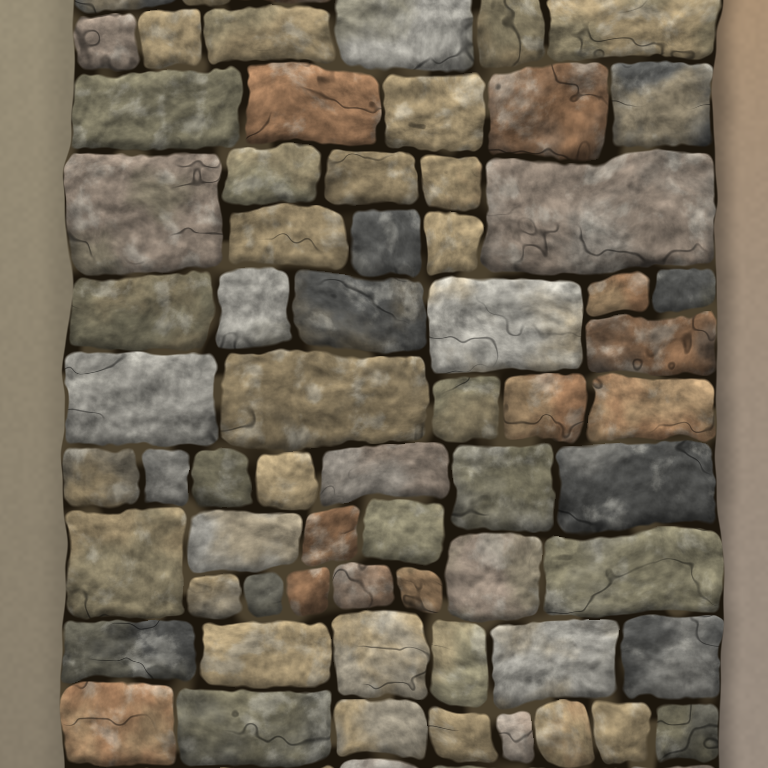
A Shadertoy shader for this texture:

```glsl
float hash(vec2 p) {
    return fract(sin(dot(p, vec2(127.1, 311.7))) * 43758.5453);
}

float noise(vec2 p) {
    vec2 i = floor(p), f = fract(p);
    f = f * f * (3.0 - 2.0 * f);
    return mix(mix(hash(i), hash(i + vec2(1, 0)), f.x),
               mix(hash(i + vec2(0, 1)), hash(i + vec2(1, 1)), f.x), f.y);
}

float fbm(vec2 p) {
    float sum = 0.0, amp = 0.5;
    for (int i = 0; i < 5; i++) {
        sum += amp * noise(p);
        p = mat2(1.6, 1.2, -1.2, 1.6) * p + 7.3;
        amp *= 0.5;
    }
    return sum;
}

// Uneven height of the joint below a course
float courseEdge(float i) {
    return (i - 0.25 + 0.3 * hash(vec2(i, 4.7))) * 0.23;
}

// Splits a course again and again until the pieces are stone sized
vec2 findStone(vec2 p, out vec2 lo, out vec2 hi) {
    float course = floor(p.y / 0.23);
    if (p.y < courseEdge(course)) course -= 1.0;
    else if (p.y >= courseEdge(course + 1.0)) course += 1.0;
    lo = vec2(0.085, courseEdge(course));
    hi = vec2(0.935, courseEdge(course + 1.0));
    vec2 key = vec2(course + 3.0, 1.0);
    for (int i = 0; i < 7; i++) {
        vec2 size = hi - lo;
        vec2 cut = mix(lo, hi, mix(0.33, 0.67, hash(key)));
        float choice = hash(key + 17.3);
        float side;
        if (size.y > mix(0.12, 0.18, choice) && size.x < 0.6) {
            side = step(cut.y, p.y);
            if (side > 0.5) lo.y = cut.y; else hi.y = cut.y;
        } else if (size.x > size.y * mix(1.5, 2.7, choice)) {
            side = step(cut.x, p.x);
            if (side > 0.5) lo.x = cut.x; else hi.x = cut.x;
        } else break;
        key.y = key.y * 2.0 + side;
    }
    return key;
}

vec3 stoneTint(float k) {
    if (k < 0.28) return vec3(0.55, 0.49, 0.38);  // tan
    if (k < 0.46) return vec3(0.46, 0.44, 0.36);  // olive
    if (k < 0.66) return vec3(0.56, 0.55, 0.52);  // pale grey
    if (k < 0.78) return vec3(0.31, 0.31, 0.30);  // slate
    if (k < 0.88) return vec3(0.51, 0.39, 0.29);  // rust
    return vec3(0.52, 0.47, 0.42);                // rose grey
}

vec3 stoneWall(vec2 p) {
    vec2 lo, hi;
    vec2 key = findStone(p, lo, hi);
    vec2 seed = 40.0 * vec2(hash(key + 3.1), hash(key + 8.9));
    vec2 center = 0.5 * (lo + hi), halfSize = 0.5 * (hi - lo);

    // Rounded block with a ragged outline
    vec2 q = abs(p - center) - halfSize + 0.016;
    float dist = length(max(q, 0.0)) + min(max(q.x, q.y), 0.0) - 0.013;
    dist += 0.007 * (noise(p * 32.0 + seed) - 0.5) + 0.004 * (noise(p * 90.0 + seed) - 0.5);

    // Mineral patches and pale dust
    float patches = fbm(p * 11.0 + seed);
    vec3 color = mix(stoneTint(hash(key)), stoneTint(hash(key + 5.5)),
                     0.6 * smoothstep(0.42, 0.68, patches));
    color *= mix(0.86, 1.14, hash(key + 12.4));
    float dust = smoothstep(0.5, 0.75, fbm(p * 38.0 + seed));
    color = mix(color, vec3(0.67, 0.66, 0.62), 0.45 * dust);

    // Rough relief lit from above
    vec2 s = p * vec2(20.0, 26.0) + seed;
    float relief = fbm(s) - fbm(s + vec2(-0.08, 0.22));
    color *= 1.0 + 1.5 * relief + 0.3 * (fbm(p * 130.0 + seed) - 0.5);

    // Broken ledges
    float ledge = noise(p * vec2(9.0, 21.0) + seed) + 0.25 * noise(p * 60.0 + seed) - 0.62;
    float ledgeMask = smoothstep(0.5, 0.75, noise(p * 13.0 + seed + 9.0));
    color *= 1.0 - 0.4 * ledgeMask * (1.0 - smoothstep(0.0, 0.035, abs(ledge)));

    // Bright upper rim, shaded lower rim
    float rim = smoothstep(-0.018, -0.002, dist);
    float rise = (p.y - center.y) / halfSize.y;
    color *= 1.0 + rim * (0.26 * rise - 0.12) + 0.05 * rise;

    vec3 joint = mix(vec3(0.11, 0.085, 0.05), vec3(0.29, 0.25, 0.18),
                     smoothstep(0.5, 0.8, noise(p * 24.0)));
    return mix(color, joint, smoothstep(-0.0025, 0.0015, dist));
}

vec3 plaster(vec2 uv) {
    vec3 left = mix(vec3(0.52, 0.48, 0.41), vec3(0.59, 0.55, 0.46), uv.y);
    left *= 1.0 - 0.12 * smoothstep(0.045, 0.09, uv.x);
    vec3 right = mix(vec3(0.58, 0.53, 0.48), vec3(0.65, 0.55, 0.44), uv.y * uv.y);
    right *= mix(0.68, 1.02, smoothstep(0.932, 0.972, uv.x + 0.006 * noise(uv.yy * 22.0)));
    return mix(left, right, step(0.5, uv.x)) * (0.98 + 0.04 * noise(uv * 150.0));
}

void mainImage(out vec4 fragColor, in vec2 fragCoord) {
    vec2 uv = fragCoord / iResolution.xy;

    // Bend the joints and lean the left edge
    vec2 p = uv + 0.024 * (vec2(noise(uv * 8.0), noise(uv * 8.0 + 31.0)) - 0.5);
    p += 0.007 * (vec2(noise(uv * 27.0 + 5.0), noise(uv * 27.0 + 53.0)) - 0.5);
    p.x += 0.022 * (0.5 - uv.y) * (1.0 - smoothstep(0.0, 0.5, uv.x));

    float outside = max(0.086 - p.x, p.x - 0.934);
    vec3 color = mix(stoneWall(p), plaster(uv), smoothstep(-0.0015, 0.0015, outside));
    fragColor = vec4(clamp(color, 0.0, 1.0), 1.0);
}
```
